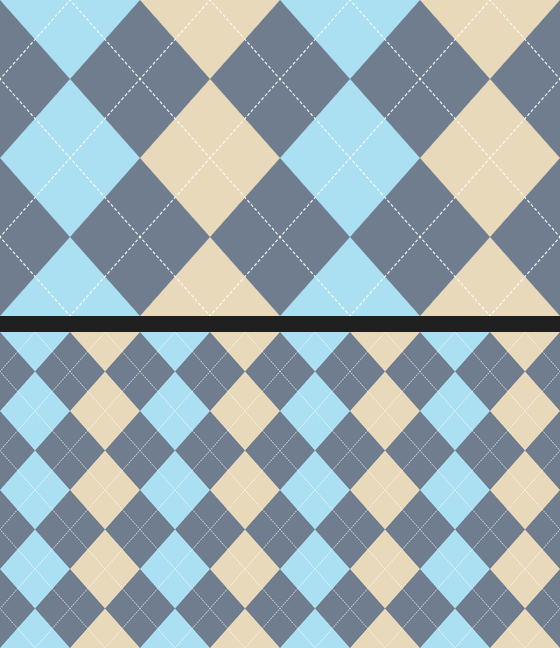
Top, the tile; bottom, the same tile 2 across and 2 down.
A Shadertoy shader for this pattern:

```glsl
// Argyle: rows of alternating blue and sand diamonds on slate, crossed by dashed white stitching.

const vec2  REPEATS      = vec2(4.0, 2.0);  // diamonds across and down (across must be even)
const vec3  SLATE        = vec3(0.44, 0.49, 0.56);
const vec3  SKY          = vec3(0.67, 0.88, 0.95);
const vec3  SAND         = vec3(0.91, 0.85, 0.73);
const vec3  THREAD       = vec3(0.99);
const float THREAD_WIDTH = 0.0105;          // fraction of a diamond's thickness
const float DASHES       = 20.0;            // stitches per diamond side, whole number
const float DASH_FILL    = 0.62;            // stitched part of each dash period

// Signed triangle wave: positive on even unit cells, negative on odd ones.
vec2 alternate(vec2 x) {
    return 0.5 - abs(mod(x + 0.5, 2.0) - 1.0);
}

// Antialiased coverage of a band of the given width around distance zero.
float band(float dist, float width, float pixel) {
    return clamp((0.5 * width - abs(dist)) / pixel + 0.5, 0.0, 1.0);
}

// Dashed line along the middle of a cell, with a dash centred on each crossing.
float stitch(float across, float along, float pixel) {
    float offset = fract(across) - 0.5;
    float dash = (fract((along - 0.5) * DASHES + 0.5) - 0.5) / DASHES;
    return band(offset, THREAD_WIDTH, pixel) * band(dash, DASH_FILL / DASHES, pixel);
}

void mainImage(out vec4 fragColor, in vec2 fragCoord) {
    vec2 grid = fragCoord / iResolution.xy * REPEATS;
    vec2 diagonal = vec2(grid.x + grid.y, grid.x - grid.y);
    float pixel = length(REPEATS / iResolution.xy);

    // Diamonds form a checkerboard on the diagonal axes; colour alternates by column.
    vec2 side = clamp(2.0 * alternate(diagonal) / pixel, -1.0, 1.0);
    float diamond = 0.5 + 0.5 * side.x * side.y;
    vec3 fill = mod(floor(grid.x), 2.0) < 0.5 ? SKY : SAND;
    vec3 color = mix(SLATE, fill, diamond);

    // Stitching runs through the centre of every diamond in both directions.
    float thread = max(stitch(diagonal.x, diagonal.y, pixel),
                       stitch(diagonal.y, diagonal.x, pixel));
    color = mix(color, THREAD, thread);

    fragColor = vec4(color, 1.0);
}
```
